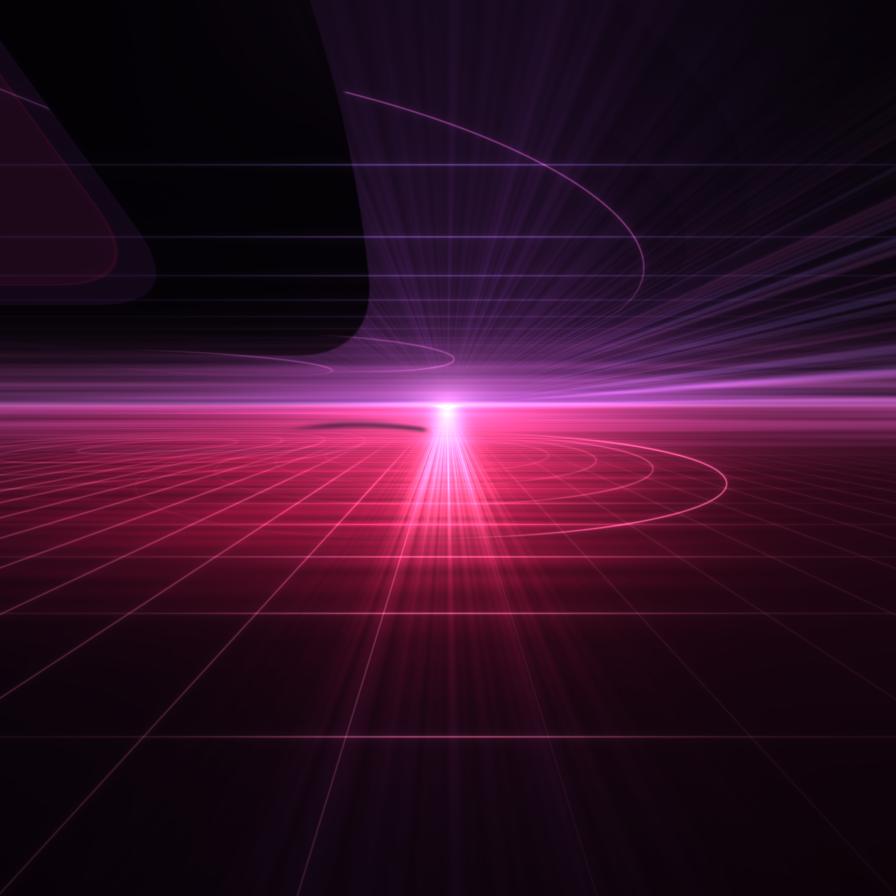
A Shadertoy shader for this background:

```glsl
// Neon grid floor and ceiling meeting at a glowing horizon, with arcs and light rays.

const vec2 VANISH = vec2(0.499, 0.548); // vanishing point
const float CELL_X = 0.61;  // spacing of lines running into depth
const float CELL_Z = 1.6;   // spacing of cross lines in inverse height
const float DEPTH = 0.38;   // makes plane cells square
const float LINE_WIDTH = 0.0011;
const vec3 FLOOR_DARK = vec3(0.06, 0.016, 0.062);
const vec3 RED = vec3(0.56, 0.055, 0.18);
const vec3 MAROON = vec3(0.12, 0.012, 0.03);
const vec3 PINK = vec3(0.8, 0.36, 0.55);
const vec3 BEAM = vec3(0.85, 0.72, 0.8);
const vec3 CEILING_DARK = vec3(0.055, 0.024, 0.07);
const vec3 PURPLE = vec3(0.19, 0.075, 0.25);
const vec3 VIOLET = vec3(0.45, 0.31, 0.66);
const vec3 ORCHID = vec3(0.6, 0.25, 0.54);
const vec3 HAZE = vec3(0.42, 0.18, 0.37);
const vec3 SHADOW = vec3(0.014, 0.005, 0.02);

vec2 hashGradient(vec2 c) {
    float h = 6.2832 * fract(sin(dot(c, vec2(127.1, 311.7))) * 43758.5);
    return vec2(cos(h), sin(h));
}

// Gradient noise, about -0.7 to 0.7
float noise(vec2 p) {
    vec2 i = floor(p), f = fract(p), u = f * f * (3.0 - 2.0 * f), e = vec2(1, 0);
    float low = mix(dot(hashGradient(i), f), dot(hashGradient(i + e), f - e), u.x);
    float high = mix(dot(hashGradient(i + e.yx), f - e.yx), dot(hashGradient(i + 1.0), f - 1.0), u.x);
    return mix(low, high, u.y);
}

float gauss(float v, float w) { v /= w; return exp(-v * v); }

float ramp(float a, float b, float v) {
    float t = clamp((v - a) / (b - a), 0.0, 1.0);
    return t * t * (3.0 - 2.0 * t);
}

float glowLine(float d) {
    float w = max(LINE_WIDTH, 0.6 / iResolution.y);
    return 0.85 * gauss(d, w) + 0.15 * exp(-abs(d) / (4.0 * w));
}

float smoothMax(float a, float b, float k) {
    float h = max(k - abs(a - b), 0.0);
    return max(a, b) + h * h / (4.0 * k);
}

float inside(float d) { return ramp(0.0015, -0.0015, d); }

// Canvas distance to a circle on the plane; a is height from the horizon
float ring(float x, float a, vec2 center, float radius) {
    vec2 q = vec2(x, DEPTH) / a - center, n = q / max(length(q), 1e-4);
    vec2 slope = vec2(n.x, -dot(n, vec2(x, DEPTH)) / a) / a;
    return (length(q) - radius) / max(length(slope), 1e-3);
}

float crossLines(float a, float offset) {
    float k = (1.0 / a - offset) / CELL_Z;
    return glowLine((fract(k + 0.5) - 0.5) * CELL_Z * a * a) * ramp(0.04, 0.2, a);
}

float rayNoise(float x, float a) {
    float r = x / a, n = 0.8 * noise(vec2(r * 13.0, 3.3)) + 0.6 * noise(vec2(r * 37.0, 8.6));
    return clamp(0.5 + n * ramp(0.01, 0.09, a), 0.0, 1.3);
}

vec3 ceiling(float x, float a) {
    vec3 col = CEILING_DARK * (0.3 + 0.7 * gauss(x, 0.4));
    col += PURPLE * gauss(x - 0.06, 0.27) * exp(-2.2 * a) * (0.3 + 0.7 * rayNoise(x, a));
    col += ORCHID * 0.3 * gauss(x, 0.24) * exp(-a / 0.09);

    // Streaks fanning out to the right
    float slope = a / max(x, 0.01);
    float fan = ramp(0.03, 0.25, x) * ramp(0.85, 0.1, slope);
    float streak = noise(vec2(slope * 36.0, 1.7)) + 0.6 * noise(vec2(slope * 90.0, 5.4));
    col += fan * mix(VIOLET, ORCHID, 0.5 + 0.5 * sin(slope * 45.0)) * (0.17 + 0.6 * max(streak, -0.2));

    // Large arc and the dim discs around it
    vec2 hub = vec2(-1.2, 4.0);
    float discs = inside(ring(x, a, hub, 3.55)) + inside(ring(x, a, hub, 3.28));
    col *= 1.0 - 0.12 * discs * ramp(0.1, 0.25, x);
    col += ORCHID * 0.6 * glowLine(ring(x, a, hub, 3.04)) * ramp(-0.118, -0.11, x) * ramp(0.06, 0.2, a);

    // Black curved panel, then the purple leaf on it
    float bend = x + 0.19;
    float panel = smoothMax(x + 0.08 + 0.36 * a * a, 0.055 + 0.18 * bend * bend - a, 0.087);
    col = mix(col, SHADOW, inside(panel) * (0.95 - 0.4 * ramp(0.25, 0.5, a) * ramp(-0.4, -0.15, x)));
    float leaf = smoothMax((x + 0.305 + 0.73 * (a - 0.14)) / 1.24, 0.112 - a, 0.09);
    float inner = leaf + 0.022;
    col += PURPLE * (0.26 * inside(leaf) + 0.12 * glowLine(leaf));
    col += MAROON * (0.4 * inside(inner) + 0.7 * glowLine(inner));
    col += ORCHID * 0.35 * glowLine(a - 0.353 + 0.4 * (x + 0.5)) * inside(leaf);

    // Low loops near the horizon
    float loops = glowLine(ring(x, a, vec2(-2.6, 7.5), 2.75)) * ramp(-0.16, -0.06, x);
    loops += glowLine(ring(x, a, vec2(-6, 9), 2.8)) * ramp(-0.4, -0.2, x);
    col += ORCHID * 0.4 * loops * ramp(0.03, 0.045, a);
    return col + VIOLET * crossLines(a, 3.73) * (0.13 + 0.42 * gauss(x, 0.22));
}

vec3 ground(float x, float a) {
    float ray = x / a, rays = rayNoise(x, a);
    vec3 col = FLOOR_DARK * (1.0 - a) + MAROON * exp(-4.0 * a) * ramp(-0.7, 0.2, x);
    float grain = 0.85 + 0.5 * noise(vec2(x * 2.0, 4.0 / (a + 0.03)));
    col += RED * gauss(a - 0.09, 0.115) * gauss(x, x < 0.0 ? 0.55 : 0.27) * grain;

    // Central fan, pink bloom and white beam
    col += mix(RED, PURPLE, ramp(0.15, 0.5, a)) * 0.8 * gauss(ray, 0.55) * exp(-2.2 * a) * (0.2 + 0.8 * rays);
    col += PINK * 0.3 * gauss(x, 0.2) * gauss(a - 0.03, 0.09);
    col += BEAM * gauss(x, 0.012 + 0.3 * a) * gauss(a - 0.05, 0.085) * (0.2 + 0.9 * rays);

    // Lines running into depth
    float cell = (fract(ray / CELL_X) - 0.5) * CELL_X;
    float depthLine = glowLine(cell * a / sqrt(1.0 + ray * ray)) * ramp(0.03, 0.1, a);
    col += PINK * depthLine * mix(0.55, 0.16, ramp(-0.05, 0.05, x)) * exp(-2.0 * a - 0.1 * abs(ray));

    // Concentric arcs
    for (float k = 0.0; k < 4.0; k++) {
        float right = glowLine(ring(x, a, vec2(-0.2, 7.4), 4.85 - 0.85 * k));
        float left = glowLine(ring(x, a, vec2(-7, 8.5), 1.5 + 1.1 * k));
        right *= mix(0.05, 0.65 / (1.0 + k), ramp(-0.02, 0.2, x));
        col += PINK * (right + 0.15 * left * ramp(0.0, -0.15, x)) * ramp(0.018, 0.05, a);
    }

    // Dark crescent under the horizon
    float bend = a - 0.022 - (x + 0.1) * (x + 0.1);
    col *= 1.0 - 0.75 * gauss(bend, 0.0035) * ramp(-0.19, -0.12, x) * ramp(-0.015, -0.03, x);
    return col + PINK * crossLines(a, 2.7) * (0.08 + 0.55 * gauss(x, 0.23));
}

void mainImage(out vec4 fragColor, in vec2 fragCoord) {
    vec2 p = fragCoord / iResolution.xy - VANISH;
    float a = max(abs(p.y), 0.001);
    vec3 col = p.y > 0.0 ? ceiling(p.x, a) : ground(p.x, a);

    // Streaked haze, horizon line and flare
    float streak = noise(p * vec2(2, 110)) + 0.5 * noise(p * vec2(3, 240) + 9.0);
    col += HAZE * gauss(a, p.y > 0.0 ? 0.052 : 0.044) * (0.75 + 0.7 * streak);
    col += VIOLET * 0.4 * exp(-a / 0.011) * (0.5 + 0.5 * gauss(p.x, 0.3));
    col += BEAM * 0.3 * gauss(a, 0.0025) * (0.35 + 0.65 * gauss(p.x, 0.25));
    col += BEAM * 0.5 * exp(-length(p * vec2(0.8, 1.2)) / 0.028);
    fragColor = vec4(clamp(col, 0.0, 1.0), 1.0);
}
```
